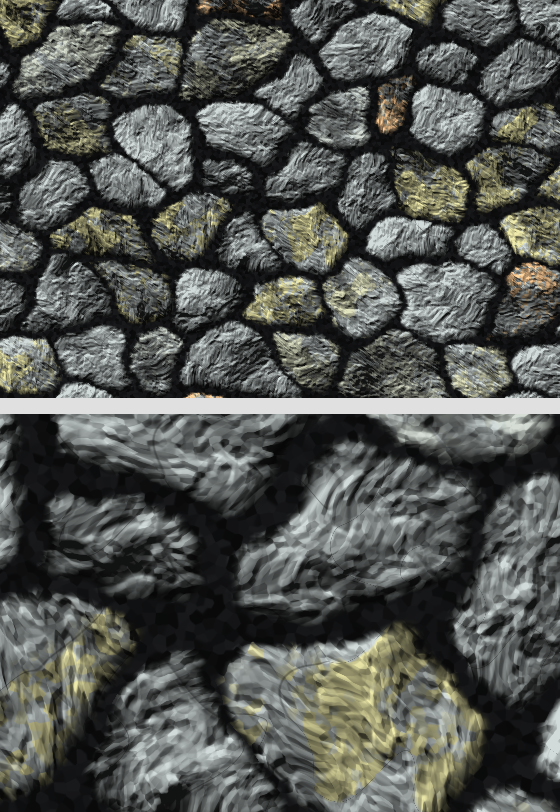
Top: the whole. Bottom: its middle third, enlarged.
This texture is drawn by a WebGL 2 fragment shader. Its source:

```glsl
#version 300 es
precision highp float;

uniform vec2 u_resolution;
out vec4 fragColor;

const vec2 STONE_SIZE = vec2(0.190, 0.152);   // in canvas heights
const vec2 LIGHT_DIR = vec2(-0.45, 0.89);
const float JITTER = 0.78;
const float SIZE_SPREAD = 0.42;
const float CORNER_SHARPNESS = 15.0;
const float GAP_WIDTH = 0.030;
const float RELIEF_STEP = 0.0055;
const float RELIEF_GAIN = 1.25;
const float GRAIN_CONTRAST = 1.0;
const vec3 GAP_COLOR = vec3(0.065, 0.067, 0.072);
const vec3 SHADE_TINT = vec3(0.98, 1.00, 1.01);
const vec3 STONE_TINT = vec3(0.955, 1.00, 0.995);
const vec3 LICHEN_TINT = vec3(1.09, 1.07, 0.78);
const vec3 RUST_TINT = vec3(1.22, 0.98, 0.72);

struct Stone {
    vec3 id;        // random values of the stone
    vec2 offset;    // position relative to its seed
    vec2 outward;   // direction to the nearest edge
    float edge;     // distance to the edge, in stone sizes
};

vec3 hash3(vec2 c) {
    vec3 s = fract(c.xyx * vec3(0.1031, 0.1030, 0.0973));
    s += dot(s, s.yxz + 33.33);
    return fract((s.xxy + s.yzz) * s.zyx);
}

// Cellular noise: random cell values blended over narrow borders
float chips(vec2 p) {
    vec2 cell = floor(p);
    float total = 0.0, weight = 0.0;
    for (int y = -1; y <= 1; y++)
    for (int x = -1; x <= 1; x++) {
        vec2 c = cell + vec2(x, y);
        vec3 h = hash3(c);
        vec2 d = c + h.xy - p;
        float w = exp(-16.0 * dot(d, d));
        total += w * h.z;
        weight += w;
    }
    return total / max(weight, 1e-9);
}

vec2 wobble(vec2 p) {
    return sin(p.yx * 3.1 + vec2(0.4, 2.1)) * 0.10
         + sin(p.yx * 8.3 + p * 3.7 + vec2(1.7, 0.2)) * 0.030
         + sin(p.yx * 21.0 - p * 9.0) * 0.010;
}

vec2 seedPoint(vec2 c) {
    float stagger = 0.5 * mod(c.y, 2.0);
    return c + 0.5 + vec2(stagger - 0.25, 0.0) + JITTER * (hash3(c).xy - 0.5);
}

float power(vec2 p, vec2 c) {
    vec2 d = seedPoint(c) - p;
    return dot(d, d) - SIZE_SPREAD * hash3(c + 57.0).x;
}

// Weighted cell layout with rounded corners
Stone findStone(vec2 p) {
    vec2 base = floor(p), owner = base;
    float nearest = 1e5;
    for (int y = -2; y <= 2; y++)
    for (int x = -2; x <= 2; x++) {
        vec2 c = base + vec2(x, y);
        float d = power(p, c);
        if (d < nearest) { nearest = d; owner = c; }
    }
    vec2 center = seedPoint(owner), outward = vec2(0.0);
    float sum = 1e-9;
    for (int y = -2; y <= 2; y++)
    for (int x = -2; x <= 2; x++) {
        vec2 c = base + vec2(x, y);
        if (c == owner) continue;
        vec2 span = seedPoint(c) - center;
        float reach = max(length(span), 0.05);
        float w = exp(-CORNER_SHARPNESS * (power(p, c) - nearest) / (2.0 * reach));
        outward += w * span / reach;
        sum += w;
    }
    return Stone(hash3(owner + 113.0), p - center, outward / sum, -log(sum) / CORNER_SHARPNESS);
}

// Broken rock surface, layered along the grain of each stone
float rockHeight(vec2 p, vec3 id) {
    float a = (id.y - 0.5) * 2.4;
    vec2 q = mat2(cos(a), sin(a), -sin(a), cos(a)) * p * vec2(0.75, 1.15) + id.xz * 7.0;
    q += 0.012 * sin(q.yx * 31.0) + 0.004 * sin(q.yx * 97.0 + q * 40.0);
    float total = 0.0, amp = 0.27, freq = 8.0;
    for (int i = 0; i < 5; i++) {
        total += amp * chips(q * freq);
        q += 3.7;
        freq *= 2.1;
        amp *= 0.86;
    }
    return total;
}

void main() {
    vec2 p = gl_FragCoord.xy / u_resolution.y;
    vec2 wall = p / STONE_SIZE + 20.0;
    Stone s = findStone(wall + wobble(wall));

    // Surface relief lit from above
    float h = rockHeight(p, s.id);
    float relief = h - rockHeight(p + LIGHT_DIR * RELIEF_STEP, s.id);
    float patches = chips(p * 13.0 + s.id.xy * 5.0 + 0.25 * sin(p.yx * 60.0));
    float speckle = chips(p * 120.0 + 40.0);
    float facing = dot(s.outward, LIGHT_DIR);
    float rim = exp(-max(s.edge, 0.0) / 0.12);
    vec2 tilt = hash3(s.id.xy * 91.0).xy - 0.5;

    float value = mix(0.33, 0.58, s.id.x) + GRAIN_CONTRAST * (h - 0.51);
    value += RELIEF_GAIN * relief + 0.32 * dot(s.offset, tilt);
    value += rim * (0.20 * facing - 0.03);
    value += 0.20 * smoothstep(0.5, 0.8, patches) * step(0.4, s.id.z) * speckle;
    value *= mix(0.72, 1.0, smoothstep(0.0, 0.035, abs(patches - 0.42)));

    // Mineral colours
    vec3 color = mix(SHADE_TINT, STONE_TINT, smoothstep(0.1, 0.4, value));
    float lichen = smoothstep(0.42, 0.68, 0.6 * patches + 0.4 * speckle);
    color = mix(color, LICHEN_TINT, lichen * smoothstep(0.45, 0.75, s.id.y));
    color = mix(color, RUST_TINT, lichen * step(0.93, s.id.z));
    color *= clamp(value, 0.07, 0.86);

    // Dark joints, deeper beneath each stone
    float under = max(-facing, 0.0);
    float gap = GAP_WIDTH + 0.030 * under + 0.020 * sin(wall.x * 2.3 + wall.y * 3.1);
    float edge = s.edge + 0.07 * (h - 0.5) + 0.03 * (speckle - 0.5);
    color *= mix(0.35, 1.0, smoothstep(gap, gap + 0.05 + 0.09 * under, edge));
    vec3 joint = GAP_COLOR * (0.5 + speckle);
    color = mix(joint, color, smoothstep(gap - 0.015, gap + 0.02, edge));

    fragColor = vec4(color, 1.0);
}
```
